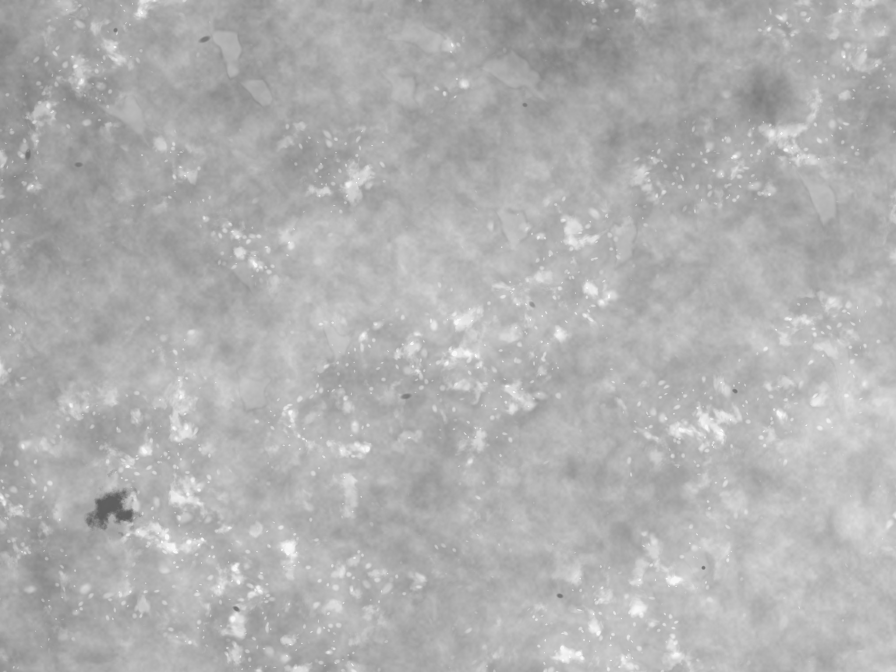
This texture is drawn by a Shadertoy shader. Its source:

```glsl
// Weathered pale grey stone seen close up: cloudy tone, mineral crusts and flecks.
// Layers of rotated value noise make the ground; jittered cells scatter bright
// flecks, and short loops add pale chips, dark slivers and a sooty smudge.

float hash(vec2 p) {
    return fract(sin(dot(p, vec2(127.1, 311.7))) * 43758.5453);
}

vec2 hash2(vec2 p) {
    return vec2(hash(p), hash(p + 37.3));
}

mat2 rotation(float a) {
    return mat2(cos(a), sin(a), -sin(a), cos(a));
}

float noise(vec2 p) {
    vec2 i = floor(p), f = fract(p);
    f = f * f * (3.0 - 2.0 * f);
    return mix(mix(hash(i), hash(i + vec2(1, 0)), f.x),
               mix(hash(i + vec2(0, 1)), hash(i + vec2(1, 1)), f.x), f.y);
}

float fbm(vec2 p) {
    float sum = 0.0, amp = 0.533;
    for (int i = 0; i < 4; i++) {
        sum += amp * noise(p);
        p = rotation(0.65) * p * 2.03 + 17.7;
        amp *= 0.5;
    }
    return sum;
}

// Soft bright dots of mixed size, one per cell where the density allows
float flecks(vec2 p, float density) {
    vec2 cell = floor(p);
    float light = 0.0;
    for (int y = -1; y <= 1; y++)
    for (int x = -1; x <= 1; x++) {
        vec2 id = cell + vec2(x, y);
        vec2 d = rotation(hash(id + 5.1) * 3.14) * (p - id - hash2(id));
        d.x *= 0.6 + 0.4 * hash(id + 8.4);
        float r = mix(0.15, 0.45, pow(hash(id + 2.9), 2.0));
        float present = smoothstep(0.0, 0.12, density - hash(id + 11.6));
        light = max(light, present * smoothstep(r, r * 0.25, length(d)));
    }
    return light;
}

// Pale angular chips: x is the fill, y a thin shaded rim
vec2 chips(vec2 p, float aspect) {
    vec2 result = vec2(0.0);
    for (int i = 0; i < 16; i++) {
        vec2 id = vec2(float(i) * 3.7, 9.2);
        vec2 d = p - hash2(id) * vec2(aspect, 1.0);
        d = rotation(0.4 + 1.2 * hash(id + 1.7)) * d;
        float size = mix(0.010, 0.021, hash(id + 4.3));
        d.x *= mix(0.5, 0.9, hash(id + 6.1));
        float edge = max(abs(d.x) + 0.35 * d.y, abs(d.y) * 1.3 + 0.3 * d.x) - size;
        edge += 0.018 * (noise(p * 55.0) - 0.5);
        float strength = mix(0.4, 1.0, hash(id + 7.9));
        result.x = max(result.x, strength * smoothstep(0.004, -0.004, edge));
        result.y = max(result.y, strength * smoothstep(0.005, 0.0, abs(edge - 0.004)));
    }
    return result;
}

// Small dark slivers lying at random angles
float slivers(vec2 p, float aspect) {
    float dark = 0.0;
    for (int i = 0; i < 11; i++) {
        vec2 id = vec2(float(i) * 5.3, 41.8);
        vec2 d = rotation(hash(id + 3.1) * 3.14) * (p - hash2(id) * vec2(aspect, 1.0));
        float size = mix(0.003, 0.015, pow(hash(id + 9.7), 2.0));
        float r = length(d / vec2(size, 0.0025 + size * 0.2));
        dark = max(dark, mix(0.5, 1.0, hash(id + 2.2)) * smoothstep(1.3, 0.4, r));
    }
    return dark;
}

void mainImage(out vec4 fragColor, in vec2 fragCoord) {
    vec2 p = fragCoord / iResolution.y;
    float aspect = iResolution.x / iResolution.y;
    vec2 q = p + 0.02 * (vec2(fbm(p * 18.0), fbm(p * 18.0 + 50.0)) - 0.5);

    // Broad light: dimmer at the top, brighter toward the lower right
    float tone = 0.685 - 0.055 * smoothstep(0.45, 1.0, p.y);
    tone += 0.045 * smoothstep(0.5, 1.4, p.x / aspect + 0.6 - p.y);
    tone += 0.17 * (fbm(p * 3.2 + 4.0) - 0.5);

    // Shadowed hollows near the top
    float hollow = smoothstep(0.48, 0.62, fbm(q * 3.6 + 23.0));
    tone -= 0.065 * hollow * smoothstep(0.65, 0.9, p.y);

    // Mottling from patches down to fine grain
    tone += 0.17 * (fbm(q * 14.0 + 9.0) - 0.5);
    tone += 0.15 * (fbm(q * 48.0 + 31.0) - 0.5);
    tone += 0.035 * (noise(p * 190.0) - 0.5);

    // Clustered crusts and bright flecks
    float clump = smoothstep(0.42, 0.70, fbm(q * 8.0 + 61.0));
    float crust = smoothstep(0.53, 0.78, fbm(q * 42.0 + 73.0));
    tone += 0.20 * crust * (0.15 + 0.85 * clump);
    tone += 0.13 * flecks(q * 45.0, 0.05 + 0.35 * clump);
    tone += 0.14 * flecks(q * 90.0 + 13.0, 0.05 + 0.30 * clump);

    // Chips, slivers and the sooty smudge
    vec2 chip = chips(p, aspect);
    tone = mix(tone, 0.78, 0.6 * chip.x) - 0.025 * chip.y;
    tone = mix(tone, 0.36, 0.8 * slivers(p, aspect));
    float soot = length(p - vec2(0.165, 0.247)) + 0.07 * (fbm(p * 60.0) - 0.5);
    tone = mix(tone, 0.32, 0.85 * smoothstep(0.038, 0.012, soot));

    fragColor = vec4(vec3(clamp(tone, 0.0, 0.97)), 1.0);
}
```
